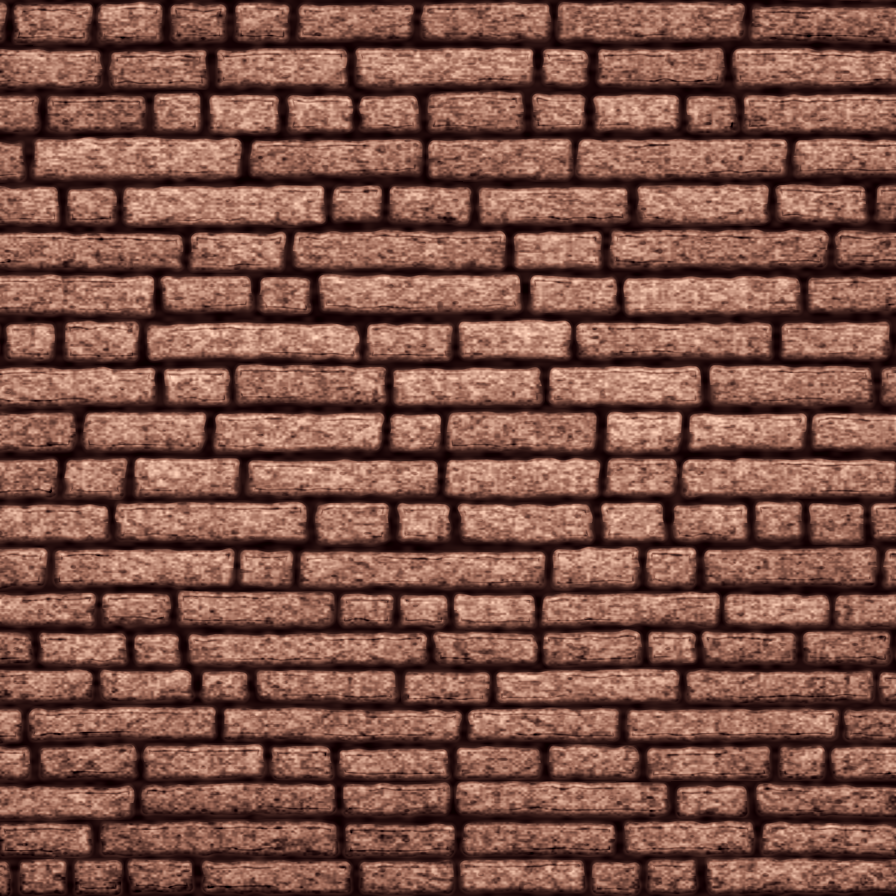
This texture is drawn by a Shadertoy shader. Its source:

```glsl
// Draws a wall of long, uneven, rough clay bricks with dark joints in 21 courses.
#define UPPER_ROWS 13.0     // taller courses at the top
#define LOWER_ROWS 8.0      // flatter courses at the bottom
#define SPLIT 0.66          // share of the height taken by the taller courses
#define MIN_LENGTH 0.060    // shortest brick with its joint
#define EXTRA_LENGTH 0.225  // added length of the longest brick
#define JOINT 0.0095        // mean joint width
#define CORNER 0.006        // corner radius
#define GRAIN 0.85          // contrast of the rough surface
#define VIGNETTE 0.17       // darkening toward the border
#define JOINT_COLOR vec3(0.12, 0.04, 0.04)
#define CLAY_COLOR vec3(0.62, 0.41, 0.34)
#define LIGHT_COLOR vec3(0.89, 0.70, 0.61)

float hash(vec2 p) {
    return fract(sin(dot(p, vec2(127.1, 311.7))) * 43758.5453);
}

float noise(vec2 p) {
    vec2 i = floor(p), f = fract(p);
    f = f * f * (3.0 - 2.0 * f);
    return mix(mix(hash(i), hash(i + vec2(1, 0)), f.x),
               mix(hash(i + vec2(0, 1)), hash(i + vec2(1, 1)), f.x), f.y);
}

float roundedBox(vec2 p, vec2 halfSize, float radius) {
    vec2 q = abs(p) - halfSize + radius;
    return length(max(q, 0.0)) + min(max(q.x, q.y), 0.0) - radius;
}

// Tone 0 is joint, 0.6 is clay, 1 is lit clay
vec3 toneColor(float tone) {
    vec3 dark = mix(JOINT_COLOR, CLAY_COLOR, tone / 0.6);
    vec3 light = mix(CLAY_COLOR, LIGHT_COLOR, (tone - 0.6) / 0.4);
    return clamp(tone < 0.6 ? dark : light, 0.0, 1.0);
}

// Walks along a course of random lengths; returns brick start, length and index
vec3 findBrick(float x, float row) {
    float start = -0.13 * hash(vec2(row, 91.0));
    float size = MIN_LENGTH;
    float index = 0.0;
    for (int i = 0; i < 24; i++) {
        float h = hash(vec2(index, row + 7.0));
        size = MIN_LENGTH + EXTRA_LENGTH * h * h;
        if (x < start + size) break;
        start += size;
        index += 1.0;
    }
    return vec3(start, size, index);
}

void mainImage(out vec4 fragColor, in vec2 fragCoord) {
    vec2 uv = fragCoord / iResolution.xy;
    float pixel = 1.0 / iResolution.y;

    // Courses, counted from the top with slightly wavy beds
    float down = 1.0 - uv.y + 0.004 * (noise(uv * vec2(7.0, 18.0)) - 0.5);
    bool upper = down < SPLIT;
    float rowHeight = upper ? SPLIT / UPPER_ROWS : (1.0 - SPLIT) / LOWER_ROWS;
    float rowPos = upper ? down / rowHeight : UPPER_ROWS + (down - SPLIT) / rowHeight;
    float row = floor(rowPos);
    float y = (0.5 - fract(rowPos)) * rowHeight;

    // Brick shape: slanted ends, varied joints, rough outline
    float slant = 0.10 * (hash(vec2(row, 3.0)) - 0.5);
    float x = uv.x + slant * y;
    vec3 brick = findBrick(x, row);
    vec2 id = vec2(brick.z, row);
    vec2 local = vec2(x - brick.x - 0.5 * brick.y, y);
    local.x += 0.09 * (hash(id + 41.0) - 0.5) * y;
    local.y += 0.003 * (hash(id + 17.0) - 0.5);
    vec2 gap = JOINT * (0.75 + 0.5 * vec2(hash(id + 5.0), hash(id + 29.0)));
    gap.y *= upper ? 1.0 : 0.8;
    vec2 halfSize = 0.5 * (vec2(brick.y, rowHeight) - gap);
    float d = roundedBox(local, halfSize, CORNER);
    d += 0.0035 * (noise(uv * vec2(70.0, 90.0)) - 0.5);
    float mask = 1.0 - smoothstep(-pixel, pixel, d);

    // Rough clay surface with pits stretched along the brick
    float coarse = noise(uv * vec2(150.0, 220.0) + id * 3.7);
    float fine = noise(uv * vec2(300.0, 400.0) + 19.0);
    float pits = smoothstep(0.62, 0.9, noise(uv * vec2(110.0, 210.0) + 57.0));
    float height = local.y / halfSize.y;
    float tone = 0.76 + 0.14 * (hash(id + 63.0) - 0.5);
    tone += 0.11 * height + GRAIN * (0.5 * (coarse + fine) - 0.5) - 0.24 * pits;
    tone += 0.16 * (noise(uv * vec2(22.0, 40.0)) - 0.5);

    // Pale upper rim, worn crease below it and shaded edges
    float worn = smoothstep(0.35, 0.7, noise(uv * vec2(18.0, 45.0) + 8.0));
    float rim = smoothstep(0.0025, 0.0, abs(d + 0.0035)) * smoothstep(0.4, 0.8, height);
    float crease = smoothstep(0.0018, 0.0, abs(d + 0.0065)) * smoothstep(0.3, 0.6, abs(height));
    tone += 0.22 * rim - 0.30 * crease * worn;
    float edge = smoothstep(0.0, -0.007, d);
    tone *= mix(height > 0.0 ? 0.65 : 0.35, 1.0, edge);

    // Lighting falls off to the border, most of all at the bottom
    vec2 fromCenter = 2.0 * uv - vec2(1.0, 1.15);
    tone -= VIGNETTE * dot(fromCenter * fromCenter, vec2(0.45, 0.65));

    float jointTone = -0.10 + 0.16 * noise(uv * vec2(90.0, 160.0));
    jointTone += 0.12 * smoothstep(0.004, 0.0, d);
    fragColor = vec4(toneColor(mix(jointTone, tone, mask)), 1.0);
}
```
